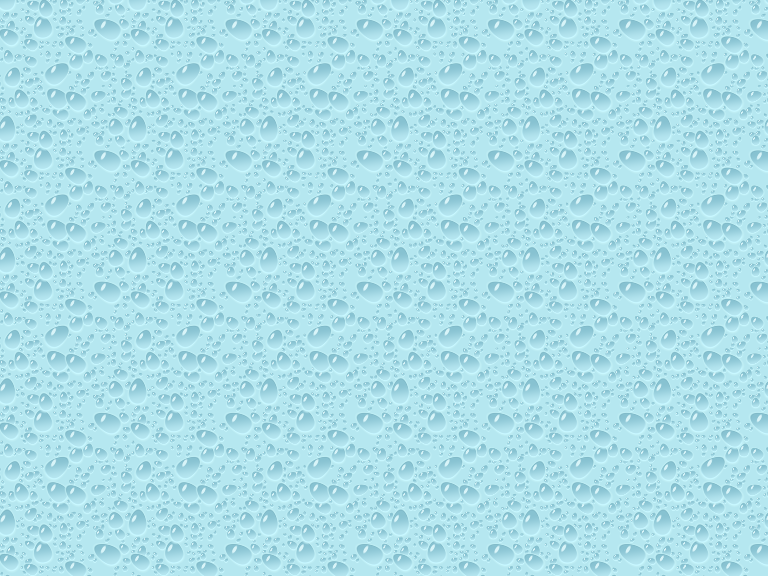
Write a Shadertoy shader that draws this texture.

```glsl
// Tiling sheet of pale blue water drops in four sizes on a wet surface.

const float TILES_DOWN = 4.39;
const float GRIDS[4] = float[4](4.0, 7.0, 12.0, 20.0); // drops per tile side, large to tiny

vec3 hash33(vec3 p) {
    p = fract(p * vec3(0.1031, 0.1030, 0.0973));
    p += dot(p, p.yxz + 33.33);
    return fract((p.xxy + p.yxx) * p.zyx);
}

// Random values of a grid cell, equal in every tile
vec3 cellHash(vec2 cell, float n, float seed) {
    return hash33(vec3(floor(mod(cell + 0.5, n)), n * 3.0 + seed));
}

vec2 dropCenter(vec2 cell, float n) {
    return (cell + 0.5 + 0.6 * (cellHash(cell, n, 1.0).xy - 0.5)) / n;
}

// Returns position inside the drop in radii (xy) and egg distance (z)
vec3 dropShape(vec2 p, vec2 cell, float n) {
    vec3 h = cellHash(cell, n, 71.0);
    float radius = mix(0.21, 0.32, h.x) / n;
    vec2 q = (p - dropCenter(cell, n)) / radius;
    float angle = 2.6 * (h.y - 0.5);
    float c = cos(angle), s = sin(angle);
    vec2 egg = mat2(c, -s, s, c) * q;
    egg.y /= mix(1.05, 1.4, h.z);
    egg.x *= 1.12 + 0.28 * clamp(egg.y, -1.0, 1.0);
    float d = (length(egg) - 1.0) * radius;
    if (cellHash(cell, n, 1.0).z > 0.86) d = 1.0; // empty cell
    return vec3(q, d);
}

float nearestDrop(vec2 p, float n) {
    float d = 1.0;
    vec2 cell = floor(p * n);
    for (int y = -1; y <= 1; y++)
        for (int x = -1; x <= 1; x++)
            d = min(d, dropShape(p, cell + vec2(x, y), n).z);
    return d;
}

// True if a larger drop already takes this place
bool isCovered(vec2 center, int layer) {
    for (int i = 0; i < layer; i++)
        if (nearestDrop(center, GRIDS[i]) < 0.17 / GRIDS[layer]) return true;
    return false;
}

vec3 shadeDrop(vec3 color, vec3 shape, float n, float aa) {
    vec2 q = shape.xy;
    float d = shape.z;
    float haloWidth = 0.004 + 0.05 / n;

    // Pale ring of light around the drop
    color = mix(color, vec3(0.77, 0.95, 0.97), 0.8 * smoothstep(haloWidth, 0.0, d));

    // Body, deep at the top and clear at the bottom
    float depth = smoothstep(-1.1, 0.8, q.y - 0.15 * q.x);
    vec3 body = mix(vec3(0.71, 0.90, 0.94), vec3(0.53, 0.76, 0.82), depth);

    // Dark upper edge and bright lower edge
    float edge = smoothstep(-0.04 / n, 0.0, d);
    body -= 0.06 * edge * smoothstep(0.0, 0.8, q.y);
    body += 0.09 * edge * smoothstep(0.1, -0.8, q.y);

    // Slanted glint at the upper left
    vec2 g = q - vec2(-0.38, 0.42);
    g = vec2(g.x * 0.85 - g.y * 0.5, g.x * 0.5 + g.y * 0.85) / vec2(0.17, 0.42);
    body = mix(body, vec3(0.90, 0.99, 1.0), 0.85 * smoothstep(1.25, 0.6, length(g)));

    return mix(color, body, smoothstep(aa, -aa, d));
}

void mainImage(out vec4 fragColor, in vec2 fragCoord) {
    vec2 p = fract(fragCoord / iResolution.y * TILES_DOWN);
    float aa = 0.7 * TILES_DOWN / iResolution.y;
    vec3 color = vec3(0.71, 0.905, 0.94);

    // Paint from tiny to large so that large drops lie on top
    for (int layer = 3; layer >= 0; layer--) {
        float n = GRIDS[layer];
        vec2 base = floor(p * n);
        for (int y = -1; y <= 1; y++)
            for (int x = -1; x <= 1; x++) {
                vec2 cell = base + vec2(x, y);
                vec3 shape = dropShape(p, cell, n);
                if (shape.z > 0.004 + 0.05 / n) continue;
                if (isCovered(dropCenter(cell, n), layer)) continue;
                color = shadeDrop(color, shape, n, aa);
            }
    }
    fragColor = vec4(color, 1.0);
}
```
